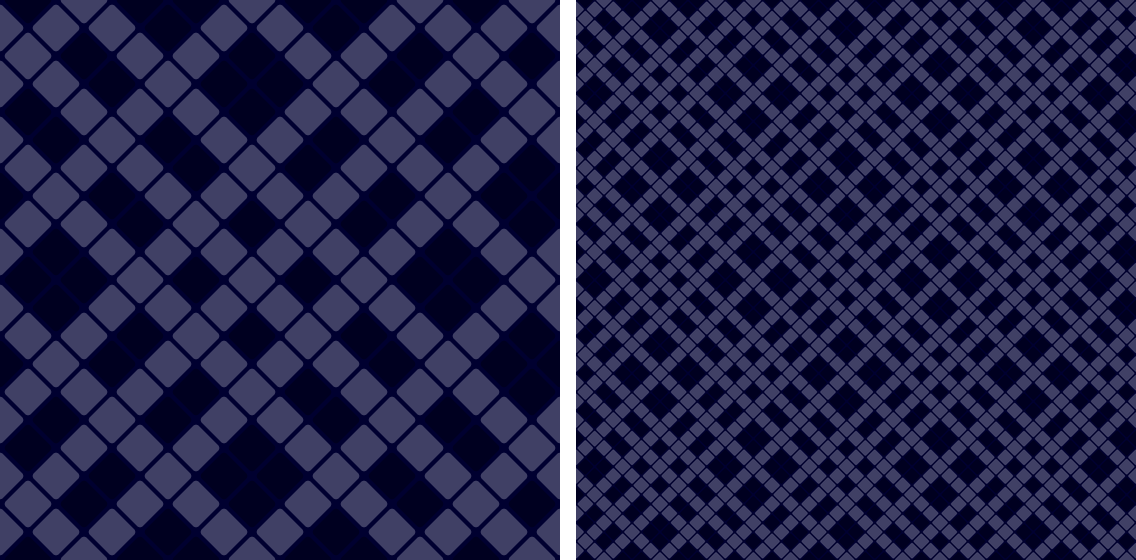
Left, the tile; right, the same tile 3 across and 3 down.
This pattern is drawn by a Shadertoy shader. Its source:

```glsl
// 1.0 for the lit stripes, spaced 3, 3, 2, 2 in every ten diagonals
vec2 litStripe(vec2 index) {
    vec2 d = abs(mod(index + 6.0, 10.0) - 5.0);
    return 1.0 - step(0.5, abs(d * (d - 2.0) * (d - 5.0)));
}

float roundedBox(vec2 p, float halfSide, float radius) {
    vec2 q = abs(p) - halfSide + radius;
    return length(max(q, 0.0)) + min(max(q.x, q.y), 0.0) - radius;
}

void mainImage(out vec4 fragColor, in vec2 fragCoord) {
    // Diagonal grid, ten diamonds across and down
    vec2 uv = fragCoord / iResolution.xy;
    vec2 grid = 10.0 * vec2(uv.x + uv.y, uv.x - uv.y);
    float pixel = 14.142 / min(iResolution.x, iResolution.y);

    // A tile is lit where either diagonal stripe crosses it
    vec2 lit = litStripe(floor(grid));
    vec3 tile = mix(vec3(0.0, 0.0, 0.125), vec3(0.25, 0.25, 0.395), max(lit.x, lit.y));

    // Rounded tiles over the grout
    float edge = roundedBox(fract(grid) - 0.5, 0.445, 0.1);
    float cover = clamp(0.5 - edge / pixel, 0.0, 1.0);
    vec3 grout = vec3(0.0, 0.0, 0.19);
    fragColor = vec4(mix(grout, tile, cover), 1.0);
}
```
